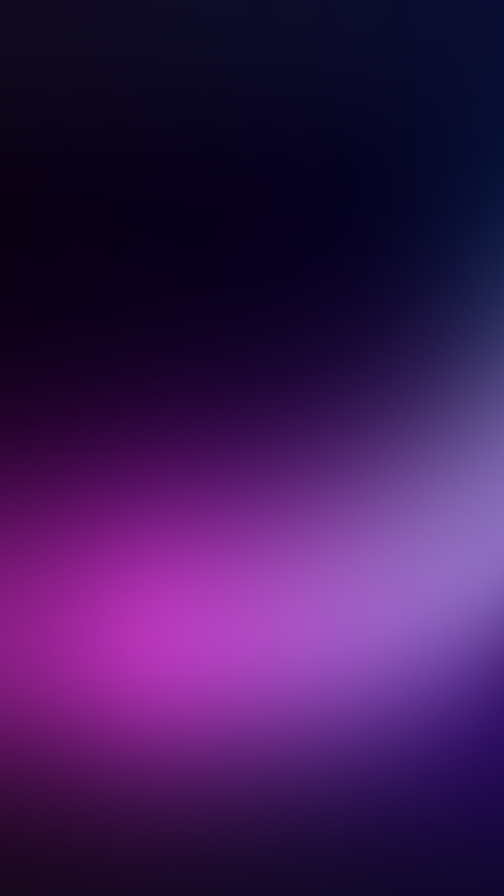
Give the GLSL for this background, as a WebGL 1 fragment shader.

```glsl
precision highp float;
// A soft band of light sweeps across a near-black violet backdrop, rising to the right.
// The band is a Gaussian around a curved ridge, with its own spread per colour channel;
// its hue runs from plum through magenta to lavender, with faint glows at the right edge.

uniform vec2 u_resolution;

#define RIDGE_HEIGHT 0.288
#define RIDGE_RISE 0.112
#define PLUM vec3(0.50, 0.115, 0.44)
#define MAGENTA vec3(0.71, 0.20, 0.64)
#define LAVENDER vec3(0.53, 0.42, 0.59)
#define NIGHT_WARM vec3(0.038, 0.0, 0.075)
#define NIGHT_COOL vec3(0.010, 0.004, 0.140)
#define INDIGO_GLOW vec3(0.11, 0.02, 0.17)
#define TEAL_GLOW vec3(0.0, 0.055, 0.065)

// Elliptical Gaussian falloff
float glow(vec2 p, vec2 center, vec2 spread) {
    vec2 q = (p - center) / spread;
    return exp(-0.5 * dot(q, q));
}

// Dark backdrop, slightly lifted at the top and bottom
vec3 backdrop(vec2 p) {
    vec3 color = mix(NIGHT_WARM, NIGHT_COOL, p.x);
    color += vec3(0.025, 0.040, 0.045) * smoothstep(0.76, 1.0, p.y);
    color += vec3(0.025, 0.020, 0.010) * (1.0 - smoothstep(0.0, 0.2, p.y));
    return color;
}

// Curved band, wider above its ridge than below
vec3 lightBand(vec2 p) {
    float bend = p.x * p.x * p.x;
    float offset = p.y - RIDGE_HEIGHT - RIDGE_RISE * bend;
    vec3 above = mix(vec3(0.137, 0.110, 0.140), vec3(0.160, 0.163, 0.160), bend);
    vec3 below = mix(vec3(0.120, 0.116, 0.120), vec3(0.106, 0.098, 0.108), bend);
    vec3 reach = offset / (offset > 0.0 ? above : below);
    vec3 hue = mix(PLUM, MAGENTA, smoothstep(-0.05, 0.38, p.x));
    hue = mix(hue, LAVENDER, smoothstep(0.15, 1.0, p.x));
    return hue * exp(-0.5 * reach * reach);
}

void main() {
    vec2 p = gl_FragCoord.xy / u_resolution;
    vec3 color = backdrop(p) + lightBand(p);
    color += INDIGO_GLOW * glow(p, vec2(1.0, 0.18), vec2(0.35, 0.10));
    color += TEAL_GLOW * glow(p, vec2(1.05, 0.73), vec2(0.16, 0.12));
    gl_FragColor = vec4(clamp(color, 0.0, 1.0), 1.0);
}
```
